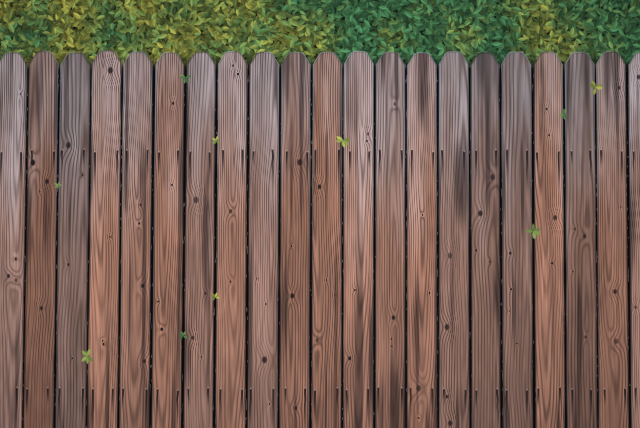
This texture is drawn by a WebGL 2 fragment shader. Its source:

```glsl
#version 300 es
precision highp float;
uniform vec2 u_resolution;
out vec4 fragColor;

const float PITCH_TOP = 0.0736, PITCH_BOTTOM = 0.0747;
const float FAN_X = 0.949;
const float FENCE_TOP = 0.88;
const vec2 EAR = vec2(0.018, 0.030);
const vec2 GAP_HALF = vec2(0.0016, 0.0036);
const vec2 NAIL_ROWS = vec2(0.648, 0.092);
const float NAIL_X = 0.024;
const int KNOTS = 4, LEAF_LAYERS = 9, SPRIG_LEAVES = 5;
const float SPRIG_CHANCE = 0.38;
const float LEAF_CELL = 0.017;
const vec2 LEAF_SIZE = vec2(0.0115, 0.0050);
const vec3 WARM = vec3(0.64, 0.465, 0.395);
const vec3 GREY = vec3(0.67, 0.62, 0.635);
const vec3 GRAIN = vec3(0.23, 0.17, 0.155);
const vec3 STAIN = vec3(0.13, 0.105, 0.11);
const vec3 RIM = vec3(0.66, 0.70, 0.77);
const vec3 GAP = vec3(0.045, 0.045, 0.055);
const vec3 SHADE = vec3(0.07, 0.09, 0.05);
const vec3 TEAL = vec3(0.27, 0.47, 0.31);
const vec3 OLIVE = vec3(0.60, 0.60, 0.27);

float hash(vec2 p) { return fract(sin(dot(p, vec2(127.1, 311.7))) * 43758.5453); }

float noise(vec2 p) {
  vec2 i = floor(p), f = fract(p);
  f = f * f * (3.0 - 2.0 * f);
  return mix(mix(hash(i), hash(i + vec2(1, 0)), f.x),
             mix(hash(i + vec2(0, 1)), hash(i + vec2(1, 1)), f.x), f.y);
}

float smoothMax(float a, float b, float k) {
  float h = max(k - abs(a - b), 0.0) / k;
  return max(a, b) + h * h * k * 0.25;
}

// Pointed leaf: x runs along the midrib
vec2 turn(vec2 q, float a) { return mat2(cos(a), -sin(a), sin(a), cos(a)) * q; }
float leaf(vec2 q, vec2 size) {
  float t = q.x / size.x;
  return max(abs(q.y) - size.y * (1.0 - t * t), abs(q.x) - size.x);
}

// Layers of leaves, dark at the back
vec3 hedge(vec2 p, float px) {
  vec3 col = SHADE * (0.5 + noise(p * 60.0));
  float yellow = smoothstep(1.0, 0.35, p.x) * 0.6 + 0.4 * smoothstep(0.14, 0.0, abs(p.x - 1.28));
  for (int l = 0; l < LEAF_LAYERS; l++) {
    float depth = float(l + 1) / float(LEAF_LAYERS);
    vec2 g = p / LEAF_CELL + float(l) * vec2(17.37, 9.13);
    for (int n = 0; n < 9; n++) {
      vec2 id = floor(g) + vec2(n % 3 - 1, n / 3 - 1);
      float r = hash(id), s = hash(id + 31.7);
      vec2 q = turn((g - id - vec2(r, s)) * LEAF_CELL, 6.283 * hash(id + 7.3));
      float d = leaf(q, LEAF_SIZE * mix(0.65, 1.1, s));
      float patchy = noise(p * 12.0) - 0.5 + (r - 0.5) * 0.7;
      vec3 tint = mix(TEAL, OLIVE, clamp(yellow + patchy, 0.0, 1.0));
      float light = mix(0.3, 1.0, depth) * mix(0.6, 1.25, hash(id + 3.9));
      light *= 0.9 + 0.2 * smoothstep(-px, px, q.y);
      col = mix(col, tint * light, smoothstep(px, -px, d));
    }
  }
  return col;
}

// Weathered board; w is measured from the board's centre line
vec3 wood(vec2 w, float id, float worldX, float px) {
  float seed = hash(vec2(id, 1.3)), tone = hash(vec2(id, 5.1));
  float bump = 0.0, knot = 0.0;
  for (int i = 0; i < KNOTS; i++) {
    vec2 k = vec2(id, float(i) * 3.7 + 11.0);
    vec2 at = vec2((hash(k) - 0.5) * 0.045, hash(k + 0.4) * 0.85);
    float r = mix(0.002, 0.0075, pow(hash(k + 0.8), 2.0));
    float d = length((w - at) * vec2(1.0, 0.75)) / r;
    bump += r * exp(-d * d * 0.13);
    knot = max(knot, smoothstep(1.1, 0.4, d) * mix(0.5, 0.95, hash(k + 1.2)));
  }
  // Arched growth rings bend around the knots
  vec2 v = vec2(w.x + id * 3.17, w.y + seed * 20.0);
  float heart = (seed - 0.5) * 0.05 + (noise(v.yy * 4.0) - 0.5) * 0.014;
  float field = length(vec2(w.x - heart, 0.035 * (w.y - tone * 0.9)));
  field += bump * 1.6 + 0.004 * noise(v * vec2(55, 5));
  float ring = pow(0.5 + 0.5 * sin(6.283 * field * mix(130.0, 230.0, tone)), 2.0);
  float fibre = 0.6 * noise(v * vec2(420, 9)) + 0.4 * noise(v * vec2(190, 28));
  float mottle = noise(v * vec2(45, 4));

  float weather = smoothstep(0.35, 0.9, w.y + (mottle - 0.5) * 0.3);
  weather = clamp(weather * 0.8 + (seed - 0.55) * 0.6 + 0.15 * smoothstep(0.5, 0.0, worldX), 0.0, 1.0);
  vec3 col = mix(WARM, GREY, weather) * mix(0.83, 1.08, tone);
  col *= 0.72 + 0.3 * fibre + 0.22 * mottle;
  col = mix(col, GRAIN, ring * mix(0.2, 0.55, noise(v * vec2(30, 6))));
  col = mix(col, STAIN, 0.5 * smoothstep(0.62, 0.9, noise(v * vec2(90, 3.5) + 40.0)));
  col = mix(col, STAIN, knot);

  // Nails and the dark runs below them
  for (int row = 0; row < 2; row++) {
    vec2 key = vec2(id * 2.0 + step(0.0, w.x), float(row) + 60.0);
    float dx = abs(w.x) - NAIL_X - (hash(key) - 0.5) * 0.008;
    float dy = NAIL_ROWS[row] + (hash(key + 0.3) - 0.5) * 0.007 - w.y;
    float reach = mix(0.04, 0.12, hash(key + 0.6));
    float wobble = (noise(vec2(w.y * 60.0, key.x)) - 0.5) * 0.0016;
    float run = smoothstep(0.0034, 0.0008, abs(dx + wobble)) * smoothstep(reach, 0.0, dy) * step(0.0, dy);
    col = mix(col, STAIN, 0.85 * run);
    col = mix(col, GREY, 0.8 * smoothstep(px, -px, length(vec2(dx, dy)) - 0.0016));
  }
  return col;
}

void main() {
  vec2 p = gl_FragCoord.xy / u_resolution.y;
  float px = 1.0 / u_resolution.y;
  float pitch = mix(PITCH_BOTTOM, PITCH_TOP, p.y / FENCE_TOP);
  float u = (p.x - FAN_X) / pitch, id = floor(u);
  vec2 w = vec2((u - id - 0.5) * pitch, p.y);

  // Board outline with clipped upper corners
  vec2 side = vec2(id + step(0.0, w.x), sign(w.x) + 20.0);
  float gapHalf = mix(GAP_HALF.x, GAP_HALF.y, hash(side)) + 0.0012 * (noise(vec2(p.y * 14.0, side.x)) - 0.5);
  vec2 edge = vec2(abs(w.x) - pitch * 0.5 + gapHalf, p.y - FENCE_TOP - 0.006 * (hash(vec2(id, 9.0)) - 0.5));
  float corner = dot(edge + vec2(0.0, EAR.y), normalize(EAR.yx));
  float d = max(edge.x, smoothMax(edge.y, corner, 0.008));

  // Gaps with pale debris, hedge above
  vec3 col = GAP + 0.22 * smoothstep(0.72, 0.95, noise(p * vec2(500, 90)));
  if (p.y > 0.82) col = mix(col, hedge(p, px), smoothstep(0.83, 0.875, p.y));
  vec3 board = wood(w, id, p.x, px);
  float rim = hash(side + 4.0) * mix(0.2, 0.85, smoothstep(0.35, 0.88, p.y));
  board = mix(board * mix(0.65, 1.0, smoothstep(0.0, 0.005, -d)), RIM, rim * smoothstep(0.0035, 0.0, -d));
  col = mix(col, board, smoothstep(px, -px, d));

  // Sprigs growing through the gaps
  float gap = floor(u + 0.5);
  for (int i = 0; i < 2; i++) {
    vec2 key = vec2(gap, float(i) * 5.3 + 80.0);
    if (hash(key) > SPRIG_CHANCE) continue;
    vec2 q = vec2((u - gap) * pitch, p.y - 0.08 - 0.75 * hash(key + 0.2));
    float size = mix(0.005, 0.014, hash(key + 0.5));
    for (int n = 0; n < SPRIG_LEAVES; n++) {
      float r = hash(key + float(n) + 1.1);
      vec2 s = turn(q, float(n) * 1.257 + r * 1.5) - vec2(size * 0.75, 0.0);
      vec3 tint = mix(TEAL, OLIVE * 1.1, hash(key + 0.7) * 0.7 + r * 0.3) * mix(0.8, 1.2, r);
      col = mix(col, tint, smoothstep(px, -px, leaf(s, size * vec2(0.75, 0.33))));
    }
  }

  vec2 c = gl_FragCoord.xy / u_resolution - 0.5;
  fragColor = vec4(col * (1.06 - 0.45 * dot(c, c)), 1.0);
}
```
